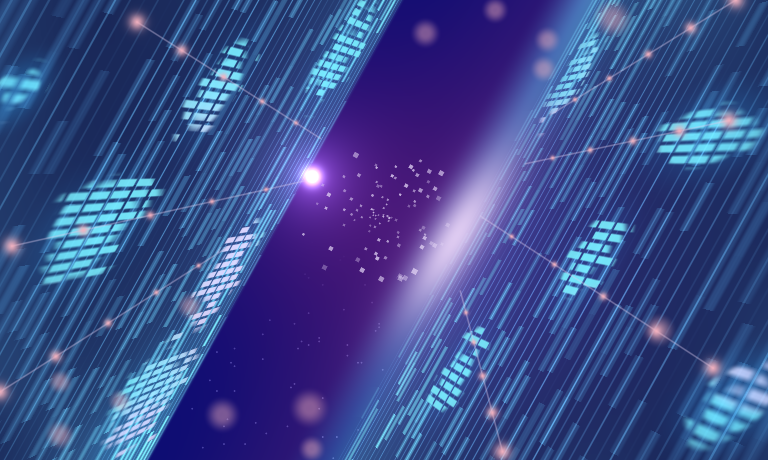
Reproduce this background procedurally as a Shadertoy shader.

```glsl
// Two slanted walls of glowing data cells face each other across a violet gap.
// Wall lanes widen away from the edge and rows fan out; lit panels, linked
// nodes, soft discs and drifting squares lie on top.
const float SLANT = 0.555, LEFT_EDGE = 0.325, RIGHT_EDGE = 0.735;
const float LANE_GROWTH = 6.0, FAN = 1.2, ROWS = 58.0;
const int SQUARES = 95;
const vec2 FLARE = vec2(0.681, 0.616), HAZE = vec2(0.995, 0.485), SWARM = vec2(0.82, 0.535);
const vec3 NAVY = vec3(0.09, 0.14, 0.33), STEEL = vec3(0.22, 0.42, 0.62);
const vec3 CYAN = vec3(0.46, 0.87, 0.93), LAVENDER = vec3(0.86, 0.8, 0.94);
const vec3 ROSE = vec3(0.96, 0.7, 0.75);

// Lit panels: centre, half size
const vec4 PANELS[11] = vec4[11](
    vec4(0.476, 0.81, 0.08, 0.18), vec4(0.207, 0.51, 0.15, 0.18),
    vec4(0.49, 0.41, 0.06, 0.18), vec4(0.74, 0.88, 0.07, 0.18),
    vec4(1.245, 0.825, 0.05, 0.17), vec4(1.54, 0.705, 0.16, 0.13),
    vec4(1.288, 0.428, 0.08, 0.16), vec4(1.0, 0.19, 0.06, 0.15),
    vec4(1.6, 0.13, 0.15, 0.14), vec4(0.32, 0.13, 0.1, 0.2),
    vec4(0.04, 0.8, 0.08, 0.1));
// Links: inner end, outer end
const vec4 LINKS[7] = vec4[7](
    vec4(0.699, 0.699, 0.299, 0.952), vec4(0.666, 0.607, 0.026, 0.465),
    vec4(1.146, 0.644, 1.59, 0.738), vec4(1.048, 0.53, 1.555, 0.2),
    vec4(1.004, 0.367, 1.096, 0.018), vec4(0.5, 0.465, 0.0, 0.148),
    vec4(1.2, 0.75, 1.605, 1.0));
// Soft discs: centre, radius
const vec3 DISCS[13] = vec3[13](
    vec3(0.928, 0.928, 0.03), vec3(1.08, 0.978, 0.027), vec3(1.194, 0.913, 0.027),
    vec3(1.186, 0.85, 0.027), vec3(1.336, 0.96, 0.04), vec3(0.485, 0.098, 0.036),
    vec3(0.675, 0.113, 0.04), vec3(0.68, 0.024, 0.027), vec3(0.131, 0.17, 0.025),
    vec3(0.262, 0.127, 0.025), vec3(0.415, 0.334, 0.028),
    vec3(0.131, 0.054, 0.03), vec3(1.437, 0.282, 0.034));

float hash(vec2 p) {
    vec3 q = fract(p.xyx * 0.1031);
    q += dot(q, q.yzx + 33.33);
    return fract((q.x + q.y) * q.z);
}
float noise(vec2 p) {
    vec2 i = floor(p), f = smoothstep(0.0, 1.0, fract(p));
    return mix(mix(hash(i), hash(i + vec2(1, 0)), f.x),
               mix(hash(i + vec2(0, 1)), hash(i + 1.0), f.x), f.y);
}
// Soft stripe centred in a unit cell
float stripe(float x, float halfWidth, float soft) {
    return 1.0 - smoothstep(halfWidth - soft, halfWidth + soft, abs(fract(x) - 0.5));
}
float slanted(vec2 p) { return p.x - SLANT * p.y; }

vec3 gapColor(vec2 p, float s) {
    vec3 c = mix(vec3(0.05, 0.05, 0.45), vec3(0.18, 0.09, 0.46), smoothstep(LEFT_EDGE, RIGHT_EDGE, s));
    c = mix(c, vec3(0.29, 0.08, 0.45), 0.85 * exp(-8.0 * dot(p - SWARM, p - SWARM)));
    vec3 rim = mix(vec3(0.17, 0.3, 0.62), vec3(0.3, 0.53, 0.78), p.y);
    c = mix(c, rim, smoothstep(RIGHT_EDGE - 0.12, RIGHT_EDGE + 0.02, s));
    float star = step(0.985, hash(floor(p * 130.0))) * smoothstep(0.5, 0.2, p.y);
    return c + 0.2 * star * smoothstep(0.4, 0.1, length(fract(p * 130.0) - 0.5));
}

vec3 wallColor(vec2 p, float d, float side, float px) {
    float depth = 1.0 + LANE_GROWTH * d, lane = log(depth), lanePx = LANE_GROWTH * px / depth;
    float row = (p.y - 0.64) / (1.0 + FAN * d);
    float nearEdge = exp(-4.5 * d) * (0.6 + 0.9 * abs(row));
    float blur = smoothstep(0.5, 1.0, length(p - vec2(0.84, 0.5)));
    vec3 c = mix(NAVY, STEEL, 0.75 * nearEdge + 0.4 * noise(p * 4.0 + side * 9.0) * blur);
    c += vec3(0.1, 0.0, 0.14) * exp(-6.0 * dot(p - HAZE, p - HAZE));

    // Long streaks and thin rails along the slant
    float u = lane * 24.0, id = floor(u) + side * 71.0;
    float pick = hash(vec2(id, floor(row * 15.0 + 8.0 * hash(vec2(id, 3.0))) + 40.0));
    float streak = stripe(u, 0.36, min(0.36, 20.0 * lanePx + 0.2 * blur)) * step(0.58, pick) * pick;
    c = mix(c, mix(STEEL * 1.25, CYAN, nearEdge), streak * min(0.95, 0.3 + 0.75 * nearEdge));
    float rail = stripe(u, 0.07, min(0.4, 20.0 * lanePx)) * hash(vec2(id, 7.0));
    c += CYAN * rail * 0.45 * (1.0 - 0.6 * blur);

    // Short bright cells gathered in ragged panels
    float lit = 0.0;
    for (int i = 0; i < 11; i++) {
        vec2 q = p - PANELS[i].xy;
        lit = max(lit, 1.0 - smoothstep(0.1, 1.15, length(vec2(slanted(q), q.y) / PANELS[i].zw)));
    }
    vec2 cell = vec2(lane * 13.0, row * ROWS), key = floor(cell) + side * 53.0 + 100.0;
    float chance = 0.5 * hash(key) + 0.4 * hash(key.yy) + 0.1;
    float on = smoothstep(0.0, 0.25, lit * 1.1 - chance);
    on *= stripe(cell.x, 0.43, min(0.4, 11.0 * lanePx + 0.2 * blur));
    on *= stripe(cell.y, 0.33, min(0.33, 45.0 * px + 0.2 * blur));
    vec3 tint = mix(CYAN, LAVENDER, smoothstep(0.6, 0.8, noise(p * 6.0 + 2.0)));
    c = mix(c, tint, on * (0.95 - 0.25 * blur));
    return c + vec3(0.02, 0.15, 0.19) * lit * (0.4 + 0.6 * blur);
}

void mainImage(out vec4 fragColor, in vec2 fragCoord) {
    vec2 p = fragCoord / iResolution.xy * vec2(1.675, 1.0);
    float px = 1.0 / iResolution.y, s = slanted(p);
    float side = step(0.5 * (LEFT_EDGE + RIGHT_EDGE), s);
    float d = mix(LEFT_EDGE - s, s - RIGHT_EDGE, side);
    float cover = mix(smoothstep(-0.004, 0.012, d), smoothstep(-0.03, 0.06, d), side);
    vec3 c = mix(gapColor(p, s), wallColor(p, max(d, 0.0), side, px), cover);

    // Haze along the right edge, flare on the left
    vec2 h = vec2(s - slanted(HAZE), p.y - HAZE.y);
    h *= h;
    c = mix(c, vec3(0.55, 0.34, 0.72), 0.45 * exp(-dot(h, vec2(90.0, 14.0))));
    c = mix(c, vec3(0.92, 0.84, 0.97), 0.9 * exp(-dot(h, vec2(300.0, 36.0))));
    float r = length(p - FLARE);
    c += vec3(0.5, 0.35, 0.6) * exp(-r * 17.0) + exp(-r * r * 2600.0);

    // Links with nodes that grow outward
    for (int i = 0; i < 7; i++) {
        vec2 a = p - LINKS[i].xy, b = LINKS[i].zw - LINKS[i].xy;
        float t = clamp(dot(a, b) / dot(b, b), 0.0, 1.0);
        c = mix(c, LAVENDER, 0.4 - 0.4 * smoothstep(0.0, 0.0012 + px, length(a - b * t)));
        for (float k = 0.2; k < 1.1; k += 0.2) {
            float at = pow(k, 1.25), e = length(a - b * at) / (0.005 + 0.013 * at * at);
            c = mix(c, ROSE, 0.75 * exp(-e * e) + 0.2 * exp(-1.6 * e));
        }
    }
    // Out-of-focus discs
    for (int i = 0; i < 13; i++)
        c = mix(c, ROSE, 0.45 - 0.45 * smoothstep(0.2, 1.2, length(p - DISCS[i].xy) / DISCS[i].z));
    // Tilted squares, smaller near the middle
    for (int i = 0; i < SQUARES; i++) {
        float n = float(i), angle = 6.2832 * hash(vec2(n, 1.0)), spread = hash(vec2(n, 2.0));
        vec2 q = p - SWARM - spread * vec2(0.18, 0.15) * vec2(cos(angle), sin(angle));
        q = abs(mat2(0.88, 0.48, -0.48, 0.88) * q);
        float size = 0.0015 + spread * (0.001 + 0.0035 * hash(vec2(n, 4.0)));
        float square = 1.0 - smoothstep(size - 0.5 * px, size + 0.5 * px, max(q.x, q.y));
        c = mix(c, LAVENDER, square * (0.35 + 0.5 * hash(vec2(n, 5.0))));
    }
    fragColor = vec4(c, 1.0);
}
```
